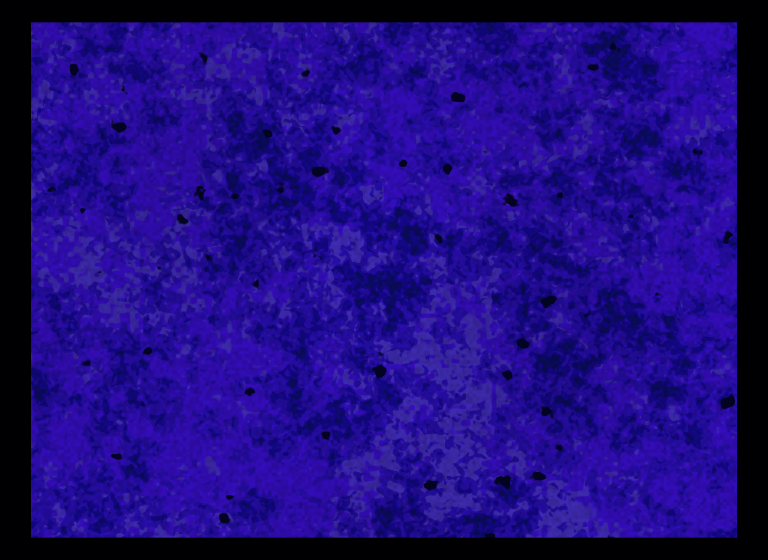
This texture is drawn by a Shadertoy shader. Its source:

```glsl
// A mottled ultramarine pigment panel with dark pits, set in a black frame.

const vec3 FRAME  = vec3(0.000, 0.000, 0.008);
const vec3 PIT    = vec3(0.010, 0.015, 0.130);
const vec3 SHADOW = vec3(0.040, 0.040, 0.350);
const vec3 DEEP   = vec3(0.070, 0.025, 0.485);
const vec3 BASE   = vec3(0.130, 0.045, 0.580);
const vec3 VIVID  = vec3(0.182, 0.045, 0.660);
const vec3 PALE   = vec3(0.220, 0.150, 0.620);

const vec2  FRAME_WIDTH  = vec2(0.0403, 0.0400); // share of width and height
const float CLOUD_SCALE  = 7.0;    // broad drifts per canvas height
const float GRAIN_SCALE  = 170.0;  // finest grains per canvas height
const float PIT_SCALE    = 11.0;   // pit cells per canvas height
const float PIT_CHANCE   = 0.36;
const float PIT_RADIUS   = 0.0105;
const float GRAIN_SHADE  = 0.22;

float hash(vec2 p) {
    vec3 q = fract(vec3(p.xyx) * 0.1031);
    q += dot(q, q.yzx + 33.33);
    return fract((q.x + q.y) * q.z);
}

vec2 hash2(vec2 p) {
    return vec2(hash(p), hash(p + 71.7));
}

// Smooth value noise centred on zero
float noise(vec2 p) {
    vec2 i = floor(p), f = fract(p);
    f = f * f * (3.0 - 2.0 * f);
    float low  = mix(hash(i), hash(i + vec2(1, 0)), f.x);
    float high = mix(hash(i + vec2(0, 1)), hash(i + vec2(1, 1)), f.x);
    return mix(low, high, f.y) - 0.5;
}

// Rotated layers from broad drifts to fine crumbs
float relief(vec2 p) {
    const mat2 TURN = mat2(0.8, 0.6, -0.6, 0.8);
    float sum = 0.0, weight = 0.5;
    float scale = CLOUD_SCALE;
    for (int i = 0; i < 5; i++) {
        sum += weight * noise(p * scale + float(i) * 19.3);
        p = TURN * p;
        scale *= 2.15;
        weight = i < 2 ? weight * 1.35 : weight * 0.9;
    }
    return sum;
}

// Cellular noise: signed distance to the nearest ragged pit
float pitDistance(vec2 p) {
    vec2 cell = floor(p * PIT_SCALE);
    float nearest = 1.0;
    for (int y = -1; y <= 1; y++)
    for (int x = -1; x <= 1; x++) {
        vec2 id = cell + vec2(x, y);
        if (hash(id + 5.3) > PIT_CHANCE) continue;
        vec2 centre = (id + hash2(id)) / PIT_SCALE;
        float radius = PIT_RADIUS * mix(0.25, 1.0, hash(id + 23.1));
        nearest = min(nearest, length((p - centre) * vec2(0.85, 1.1)) - radius);
    }
    return nearest + 0.014 * noise(p * 75.0) + 0.008 * noise(p * 150.0);
}

vec3 pigment(vec2 p) {
    // Crumbly edges come from a fine warp of the relief
    vec2 warp = vec2(noise(p * 95.0), noise(p * 95.0 + 41.0));
    float height = relief(p + 0.009 * warp);
    float grain = noise(p * GRAIN_SCALE);
    float streak = noise(p * vec2(28.0, 2.5) + 8.0);
    height += 0.2 * grain + 0.08 * streak;

    // Chalky bloom divides the light areas into pale and vivid
    float bloom = 0.9 * noise(p * 4.0 + 60.0) + 0.6 * noise(p * 24.0 + 13.0)
                + 0.9 * noise(p * 110.0 + 29.0) + 0.25 * streak;
    vec3 light = mix(VIVID, PALE, smoothstep(-0.06, 0.22, bloom));

    vec3 colour = mix(DEEP, BASE, smoothstep(-0.46, -0.26, height));
    colour = mix(colour, light, smoothstep(-0.06, 0.18, height));
    colour = mix(SHADOW, colour, smoothstep(-0.80, -0.62, height));

    float shade = 1.0 + GRAIN_SHADE * grain + 0.10 * noise(p * 3.0 + 90.0);
    return colour * shade;
}

void mainImage(out vec4 fragColor, in vec2 fragCoord) {
    vec2 uv = fragCoord / iResolution.xy;
    vec2 p = fragCoord / iResolution.y + 3.0;
    float pixel = 1.0 / iResolution.y;

    vec3 colour = pigment(p);
    float soft = max(pixel, 0.0025);
    colour = mix(PIT, colour, smoothstep(-soft, soft, pitDistance(p)));

    // Black frame with a smoothed inner edge
    vec2 inset = (min(uv, 1.0 - uv) - FRAME_WIDTH) * iResolution.xy * pixel;
    float panel = smoothstep(-0.5 * pixel, 0.5 * pixel, min(inset.x, inset.y));
    fragColor = vec4(mix(FRAME, colour, panel), 1.0);
}
```
